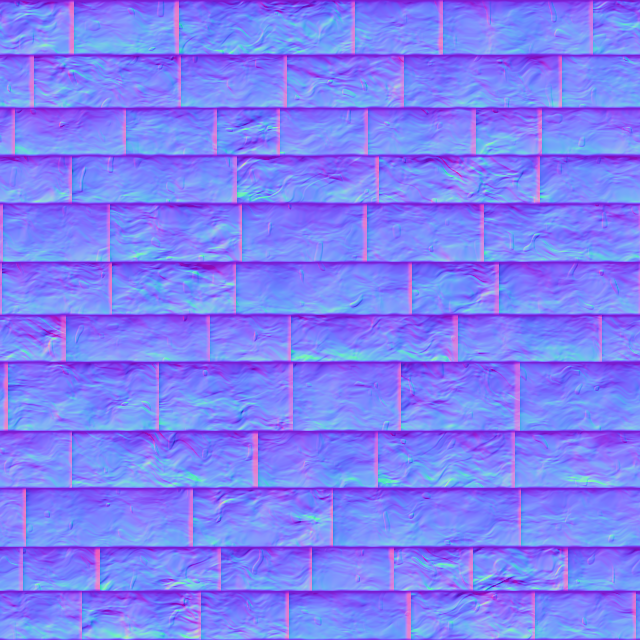
Give the GLSL for this texture map, as a WebGL 2 fragment shader.

```glsl
#version 300 es
precision highp float;

uniform vec2 u_resolution;
out vec4 fragColor;

// Course boundaries, bricks per course, and first joint of each course
const float courseEdge[13] = float[](0.0, 0.076, 0.145, 0.237, 0.326, 0.434,
    0.508, 0.590, 0.682, 0.757, 0.831, 0.914, 1.0);
const float brickCount[12] = float[](6.0, 7.0, 4.0, 4.0, 5.0, 5.0, 5.0, 5.0, 4.0, 7.0, 5.0, 5.0);
const float firstJoint[12] = float[](0.128, 0.036, 0.301, 0.113, 0.012, 0.103,
    0.003, 0.004, 0.113, 0.023, 0.053, 0.115);

float hash(vec2 p) {
    vec3 q = fract(p.xyx * 0.1031);
    q += dot(q, q.yzx + 33.33);
    return fract((q.x + q.y) * q.z);
}

float noise(vec2 p) {
    vec2 i = floor(p), f = p - i;
    f = f * f * f * (f * (f * 6.0 - 15.0) + 10.0);
    return mix(mix(hash(i), hash(i + vec2(1, 0)), f.x),
               mix(hash(i + vec2(0, 1)), hash(i + vec2(1, 1)), f.x), f.y);
}

// Joint position in brick units; the first one stays fixed so the course wraps
float joint(float i, float course, float count) {
    float k = mod(i, count);
    return k < 0.5 ? i : i + 0.5 * (hash(vec2(k * 3.0 + 5.0, course * 7.0 + 2.0)) - 0.5);
}

// Height of the stone face: layered grain plus short slanted chips
float relief(vec2 q, vec2 seed, float rough) {
    float h = 0.0, amp = 0.016;
    vec2 warp = vec2(noise(q * 34.0 + seed), noise(q * 34.0 + seed + 53.0)) - 0.5;
    vec2 s = (q + 0.016 * warp) * vec2(20.0, 34.0) + seed;
    for (int k = 0; k < 4; k++) {
        h += amp * noise(s);
        s = mat2(1.8, 0.6, -0.6, 1.8) * s + 17.0;
        amp *= 0.54;
    }
    float slant = (hash(seed) - 0.5) * 1.4;
    vec2 c = vec2(q.x * 30.0, (q.y + slant * q.x) * 85.0) + seed.yx + 1.6 * warp;
    float chip = smoothstep(0.35, 0.75, noise(c));
    float pit = smoothstep(0.86, 1.0, noise(q * vec2(70.0, 50.0) + seed + 9.0 + 1.5 * warp));
    return h * (0.5 + 0.8 * rough) + 0.0045 * rough * chip - 0.003 * pit;
}

void main() {
    vec2 p = gl_FragCoord.xy / u_resolution;
    float px = 1.0 / u_resolution.y;

    // Find the course and the brick
    int row = 0;
    for (int k = 1; k < 12; k++) if (p.y >= courseEdge[k]) row = k;
    float course = float(row), count = brickCount[row];
    float x = fract(p.x - firstJoint[row]);
    float i = floor(x * count);
    if (x * count < joint(i, course, count)) i -= 1.0;
    else if (x * count >= joint(i + 1.0, course, count)) i += 1.0;

    // Distances to the four sides
    float left = x - joint(i, course, count) / count;
    float right = joint(i + 1.0, course, count) / count - x;
    float below = p.y - courseEdge[row];
    float above = courseEdge[row + 1] - p.y;
    float v = below / (below + above);

    // Character of this brick, rougher in patches
    vec2 id = vec2(i, course);
    vec2 seed = floor(90.0 * vec2(hash(id + 11.0), hash(id + 47.0)));
    vec2 q = vec2(left, below);
    float patches = smoothstep(0.2, 0.8, noise(q * vec2(17.0, 22.0) + seed + 7.0));
    float rough = pow(hash(id + 71.0), 1.4) * (0.45 + 0.75 * patches);

    // Tilt of the face, rounded from bottom to top
    vec2 n = vec2(-0.02, mix(0.26, -0.09, v));
    n += 0.08 * (vec2(hash(id + 5.0), hash(id + 23.0)) - 0.5);
    n += 0.18 * (vec2(noise(q * 16.0 + seed), noise(q * 20.0 + seed + 31.0)) - 0.5);

    // Surface slope
    float e = 0.0014;
    float h = relief(q, seed, rough);
    vec2 slope = vec2(relief(q + vec2(e, 0), seed, rough), relief(q + vec2(0, e), seed, rough)) - h;
    n += 0.40 * vec2(-0.8, 1.0) * slope / e;

    // Worn upper and lower rims
    float wear = noise(vec2(left * 28.0, 3.0) + seed);
    float shade = 0.004 + 0.013 * wear * (0.4 + hash(id + 83.0));
    n.y -= 0.60 * exp(-above / shade);
    n.y += 0.24 * exp(-below / 0.009) * (0.4 + wear);

    // Side joints: soft bright right flank, cool left flank
    float ragged = noise(vec2(p.y * 60.0, course * 5.0 + i));
    float flank = 0.0038 + 0.004 * pow(hash(id + 61.0), 2.0) + 0.0024 * (ragged - 0.5);
    n.x -= 0.45 * exp(-left / 0.004);
    n.x += 0.22 * exp(-right / 0.008) * (0.5 + ragged);
    float side = 1.0 - smoothstep(flank - 0.0016 - px, flank + 0.0016 + px, right);
    n = mix(n, vec2(0.62 + 0.25 * hash(id + 97.0), -0.07 + 0.4 * n.y), (0.75 + 0.25 * ragged) * side);

    // Bed joints
    float bed = min(above + 0.0006, below + 0.0012);
    bed += 0.0018 * (noise(vec2(p.x * 60.0, course)) - 0.5);
    float bedMask = 1.0 - smoothstep(0.0020 - px, 0.0038 + px, bed);
    n = mix(n, vec2(-0.05 + 0.25 * side, -0.77), 0.95 * bedMask);

    // Encode the unit normal as colour
    n *= min(1.0, 0.9 / max(length(n), 0.001));
    fragColor = vec4(0.5 + 0.5 * vec3(n, sqrt(1.0 - dot(n, n))), 1.0);
}
```
